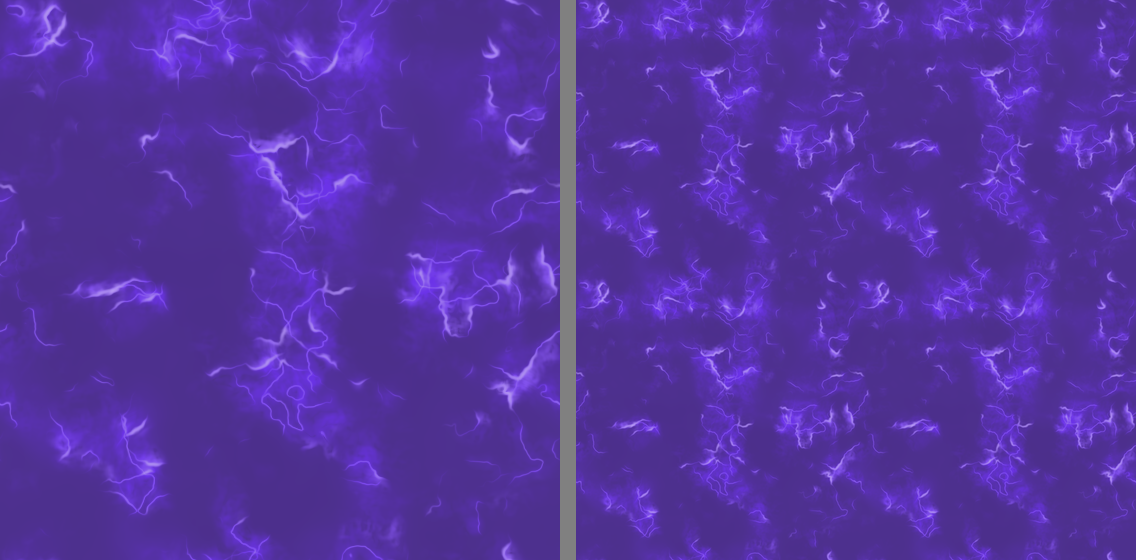
Left, the tile; right, the same tile 2 across and 2 down.
Reproduce this texture procedurally as a WebGL 2 fragment shader.

```glsl
#version 300 es
precision highp float;

uniform vec2 u_resolution;
out vec4 fragColor;

#define LAYERS 5
#define LINE_WIDTH 0.0014
#define SWELL_WIDTH 0.0022
#define GLOW_RADIUS 0.027
#define VEIL_RADIUS 0.015
#define JITTER 0.034
#define HAZE 0.25
#define GLOW 0.32
#define STREAKS 0.65
#define BASE_COLOR vec3(0.302, 0.187, 0.555)
#define VIOLET_COLOR vec3(0.420, 0.200, 0.910)
#define PALE_COLOR vec3(0.760, 0.670, 0.950)

float hash(vec3 p) {
    p = fract(p * 0.1031);
    p += dot(p, p.zyx + 31.32);
    return fract((p.x + p.y) * p.z);
}

// Dot product of a random unit gradient with the offset from its wrapped cell
float corner(vec2 cell, vec2 offset, float period, float seed) {
    float angle = 6.2832 * hash(vec3(mod(cell, period), seed * 7.31 + 3.7));
    return dot(vec2(cos(angle), sin(angle)), offset);
}

// Gradient noise repeating over the unit square for whole frequencies
float noise(vec2 uv, float freq, float seed) {
    vec2 p = uv * freq + fract(seed * vec2(0.37, 0.73));
    vec2 cell = floor(p);
    vec2 f = p - cell;
    vec2 s = f * f * f * (f * (f * 6.0 - 15.0) + 10.0);
    vec2 e = vec2(1.0, 0.0);
    float low = mix(corner(cell, f, freq, seed),
                    corner(cell + e, f - e, freq, seed), s.x);
    float high = mix(corner(cell + e.yx, f - e.yx, freq, seed),
                     corner(cell + 1.0, f - 1.0, freq, seed), s.x);
    return mix(low, high, s.y);
}

float fbm(vec2 uv, float freq, int octaves, float seed) {
    float sum = 0.0;
    float amplitude = 1.0;
    for (int i = 0; i < octaves; i++) {
        sum += amplitude * noise(uv, freq, seed + float(i));
        freq *= 2.0;
        amplitude *= 0.5;
    }
    return sum;
}

// Field whose zero contour is a jagged, wandering filament
float filamentField(vec2 uv, float freq, float seed) {
    vec2 warp = vec2(fbm(uv, 10.0, 4, seed + 5.0), fbm(uv, 10.0, 4, seed + 9.0));
    return fbm(uv + JITTER * warp, freq, 3, seed);
}

// Approximate signed distance to the filament
float filamentDistance(vec2 uv, float freq, float seed) {
    vec2 h = vec2(0.001, 0.0);
    float value = filamentField(uv, freq, seed);
    vec2 slope = vec2(filamentField(uv + h, freq, seed),
                      filamentField(uv + h.yx, freq, seed)) - value;
    return value / max(length(slope) / h.x, 1.5);
}

void main() {
    vec2 uv = gl_FragCoord.xy / u_resolution;
    float pixel = 1.0 / min(u_resolution.x, u_resolution.y);

    // Broad regions of activity, soft clouds and fine drawn-out streaks
    float storm = smoothstep(-0.20, 0.45, fbm(uv, 4.0, 2, 41.0));
    float cloud = fbm(uv + 0.04 * noise(uv, 5.0, 47.0), 4.0, 4, 53.0);
    vec2 drift = 0.07 * vec2(fbm(uv, 6.0, 2, 31.0), fbm(uv, 6.0, 2, 35.0));
    float streak = fbm(uv + drift, 18.0, 4, 57.0);
    float energy = HAZE * storm * clamp(0.7 + cloud, 0.0, 1.5);
    float heat = 0.0;

    // Broken filaments, each with a glow and a one-sided veil
    for (int i = 0; i < LAYERS; i++) {
        float seed = 60.0 + 23.0 * float(i);
        float freq = 3.0 + float(i % 3);
        float d = filamentDistance(uv, freq, seed);
        float presence = fbm(uv, 6.0, 3, seed + 13.0) + 0.5 * storm - 0.34;
        float alive = smoothstep(-0.08, 0.28, presence);
        float swell = smoothstep(0.04, 0.42, fbm(uv, 10.0, 2, seed + 17.0));

        float width = max(LINE_WIDTH + SWELL_WIDTH * swell * alive, 0.6 * pixel);
        float core = alive * exp(-d * d / (width * width));
        float veil = alive * swell * smoothstep(-width, width, d)
                   * exp(-max(d, 0.0) / VEIL_RADIUS)
                   * clamp(0.8 + 1.6 * streak, 0.0, 1.6);
        float glow = alive * exp(-abs(d) / GLOW_RADIUS);

        energy += GLOW * glow * (1.0 + STREAKS * streak) + 0.6 * core + 0.6 * veil;
        heat += core * (0.22 + 0.7 * swell) * alive + 0.4 * veil * alive;
    }

    // Faint uneven tint, then violet light and pale cores
    energy *= 1.0 + 0.5 * STREAKS * streak;
    vec3 color = BASE_COLOR * (1.0 + 0.03 * cloud);
    color = mix(color, VIOLET_COLOR, clamp(energy, 0.0, 1.0));
    color = mix(color, PALE_COLOR, 1.0 - exp(-1.2 * heat));
    fragColor = vec4(color, 1.0);
}
```
